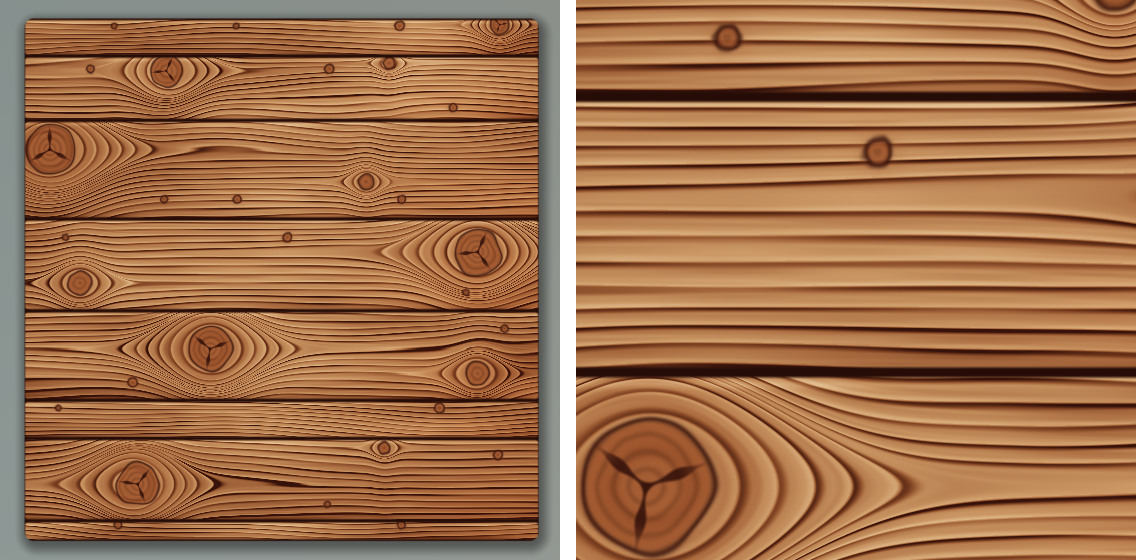
Left: the whole. Right: its middle third, enlarged.
Reproduce this texture procedurally as a WebGL 1 fragment shader.

```glsl
precision highp float;
// A board of eight horizontal wooden planks of uneven height on a grey ground.
// Grain is a banded height field that each knot bends into an eye of rings;
// knots, cracks and small pegs are then painted over the grain.

uniform vec2 u_resolution;

// Bottom edge of planks 0-3 and 4-7, then the extent of the board.
#define PLANKS_LO vec4(0.034, 0.070, 0.217, 0.285)
#define PLANKS_HI vec4(0.445, 0.609, 0.785, 0.900)
#define BOARD_TOP 0.967
#define BOARD_LEFT 0.044
#define BOARD_RIGHT 0.962
// Horizontal place of the main and side knot of each plank; -1 means none.
#define KNOT_LO vec4(-1.0, 0.246, -1.0, 0.375)
#define KNOT_HI vec4(0.853, 0.089, 0.297, 0.892)
#define SIDE_LO vec4(-1.0, 0.686, -1.0, 0.853)
#define SIDE_HI vec4(0.143, 0.654, 0.695, -1.0)
#define GRAIN_FREQ 85.0
#define GAP 0.0045
#define PEGS 3

const vec3 GROUND = vec3(0.56, 0.58, 0.56);
const vec3 DARK = vec3(0.21, 0.07, 0.04);
const vec3 BROWN = vec3(0.47, 0.24, 0.12);
const vec3 MID = vec3(0.66, 0.42, 0.25);
const vec3 TAN = vec3(0.79, 0.59, 0.39);
const vec3 LIGHT = vec3(0.89, 0.75, 0.57);
const vec3 HEARTWOOD = vec3(0.63, 0.34, 0.18);

float hash(vec2 p) {
  p = fract(p * vec2(0.1031, 0.1137));
  p += dot(p, p.yx + 33.33);
  return fract((p.x + p.y) * p.x * 7.31);
}

float noise(vec2 p) {
  vec2 i = floor(p), f = fract(p);
  f *= f * (3.0 - 2.0 * f);
  return mix(mix(hash(i), hash(i + vec2(1, 0)), f.x),
             mix(hash(i + vec2(0, 1)), hash(i + vec2(1, 1)), f.x), f.y);
}

// Value of entry i in a list of eight.
float pick(vec4 lo, vec4 hi, float i) {
  vec4 k = vec4(0, 1, 2, 3);
  return dot(lo, vec4(equal(k, vec4(i)))) + dot(hi, vec4(equal(k + 4.0, vec4(i))));
}

float roundBox(vec2 p, vec2 halfSize, float r) {
  vec2 q = abs(p) - halfSize + r;
  return length(max(q, 0.0)) + min(max(q.x, q.y), 0.0) - r;
}

// Grain height: closed rings inside the eye of a knot, parted lines outside.
float bendGrain(vec2 p, vec2 center, float r) {
  vec2 d = p - center;
  float r2 = r * r, x2 = d.x * d.x;
  float s = d.y * d.y - 3.4 * r2 * exp(-x2 / (4.4 * r2));
  float soft = 0.6 * r2 * exp(-x2 / (30.0 * r2)) + 1e-7;
  float m = abs(s) / sqrt(abs(s) + soft);
  return center.y + (s < 0.0 || d.y > 0.0 ? m : -m);
}

vec3 ramp(float v) {
  v = clamp(v, 0.0, 1.0) * 4.0;
  vec3 c = mix(DARK, BROWN, min(v, 1.0));
  c = mix(c, MID, clamp(v - 1.0, 0.0, 1.0));
  c = mix(c, TAN, clamp(v - 2.0, 0.0, 1.0));
  return mix(c, LIGHT, clamp(v - 3.0, 0.0, 1.0));
}

// Ringed disc with a dark rim, and radial cracks when asked for.
vec3 paintKnot(vec3 col, vec2 p, vec2 center, float r, float cracks) {
  vec2 d = p - center;
  float len = length(d) * (0.9 + 0.2 * noise(d / r * 1.5 + center * 90.0));
  float q = len / r, rim = (len - r) / 0.0019;
  float rings = 0.5 + 0.5 * sin(q * r * 650.0 + 2.0 * noise(d / r * 3.0 + 7.0));
  vec3 core = mix(HEARTWOOD, BROWN, 0.65 * rings * rings);
  col = mix(col, MID * vec3(1.02, 0.92, 0.85), 0.4 * exp(-0.35 * q * q));
  col = mix(col, core, 0.85 * (1.0 - smoothstep(0.9, 1.05, q)));
  col = mix(col, DARK, 0.75 * exp(-rim * rim));
  for (int i = 0; i < 3; i++) {
    float a = 2.1 * float(i) + 6.28 * hash(center * 300.0);
    vec2 dir = vec2(cos(a), sin(a));
    float along = dot(d, dir) / r;
    float across = abs(dot(d, vec2(-dir.y, dir.x))) / r + 0.03 * sin(along * 9.0);
    float reach = smoothstep(-0.1, 0.05, along) * (1.0 - smoothstep(0.5, 1.1, along));
    col = mix(col, DARK, cracks * reach * (1.0 - smoothstep(0.02, 0.085, across)));
  }
  return col;
}

void main() {
  vec2 p = gl_FragCoord.xy / u_resolution;
  float px = 1.0 / u_resolution.y;

  // Plank under this point.
  vec4 one = vec4(1.0);
  float id = dot(step(PLANKS_LO, p.yyyy), one) + dot(step(PLANKS_HI, p.yyyy), one);
  id = clamp(id - 1.0, 0.0, 7.0);
  float bottom = pick(PLANKS_LO, PLANKS_HI, id);
  float top = id > 6.5 ? BOARD_TOP : pick(PLANKS_LO, PLANKS_HI, id + 1.0);
  float h = top - bottom;
  float seed = id * 17.0;

  // Knots of this plank.
  float off = abs(id - 3.5);
  vec2 knot = vec2(pick(KNOT_LO, KNOT_HI, id), bottom + h * (0.38 + 0.065 * id));
  vec2 side = vec2(pick(SIDE_LO, SIDE_HI, id), bottom + h * (0.3 + 0.015 * off * off * off * off));
  float knotR = 0.25 * h, sideR = 0.024 / (0.85 + 0.6 * off);

  // Grain lines: sawtooth bands with a groove, uneven along their length.
  float y = bendGrain(p, knot, knotR);
  y = bendGrain(vec2(p.x, y), side, sideR);
  float t = y * GRAIN_FREQ * (h < 0.08 ? 1.4 : 1.0);
  t += 4.0 * noise(vec2(p.x * 2.5 + seed, y * 5.0)) + 1.6 * noise(vec2(p.x * 5.0 + seed, y * 20.0));
  float f = fract(t), line = floor(t);
  float fall = 1.0 - smoothstep(0.88, 1.0, f);
  float groove = smoothstep(0.58, 0.88, f) * fall;
  float depth = 0.2 + 0.8 * noise(vec2(p.x * 7.0 + seed, line * 3.0)) + 0.4 * step(0.88, hash(vec2(line, seed + 5.0)));
  float fiber = noise(vec2(p.x * 14.0 + seed, y * 420.0));
  float tone = noise(vec2(p.x * 4.0 + seed, y * 14.0 + 3.0));
  float v = 0.74 - 0.24 * f * fall - 0.6 * groove * depth + 0.14 * (fiber - 0.5) + 0.3 * (tone - 0.5);
  v += 0.09 * (1.0 - smoothstep(0.05, 0.25, f)) + 0.08 * (hash(vec2(id, 4.0)) - 0.5);

  // Plank shading: lit upper edge, dark lower edge and ends.
  float rise = (top - p.y - 0.007) / 0.003;
  v += 0.16 * exp(-rise * rise) - 0.3 * exp(-(p.y - bottom) / 0.008);
  v -= 0.14 * smoothstep(0.3, 0.6, abs(p.x - 0.46)) + 0.06 * (1.0 - p.y);
  vec3 col = ramp(v);
  col *= mix(vec3(1.0), vec3(1.02, 0.93, 0.86), smoothstep(0.5, 1.0, p.x) * (1.0 - (p.y - bottom) / h));
  col = paintKnot(col, p, knot, knotR, 0.9);
  col = paintKnot(col, p, side, sideR, 0.0);

  // Small pegs scattered near the plank edges.
  for (int i = 0; i < PEGS; i++) {
    vec2 key = vec2(id * 7.0 + 3.0, float(i) * 13.0 + 2.0);
    float x = mix(BOARD_LEFT, BOARD_RIGHT, (float(i) + 0.15 + 0.7 * hash(key)) / float(PEGS));
    float up = hash(key + 31.0) > 0.5 ? 0.8 : 0.2;
    float r = mix(0.0045, 0.0085, hash(key + 57.0));
    if (hash(key + 83.0) > 0.15) col = paintKnot(col, p, vec2(x, bottom + h * up), r, 0.0);
  }

  // Ground with a soft shadow, then the dark backing, then the plank.
  vec2 mid = vec2(BOARD_LEFT + BOARD_RIGHT, PLANKS_LO.x + BOARD_TOP) * 0.5;
  vec2 size = vec2(BOARD_RIGHT - BOARD_LEFT, BOARD_TOP - PLANKS_LO.x) * 0.5;
  float board = roundBox(p - mid, size, 0.016);
  float shadow = roundBox(p - mid - vec2(0.004, -0.008), size, 0.02);
  vec3 ground = GROUND + vec3(-0.02, 0.0, 0.01) * (1.0 - p.x) + 0.03 * (0.5 - p.y);
  ground *= 1.0 - 0.4 * (1.0 - smoothstep(-0.005, 0.025, shadow));
  float plank = roundBox(p - vec2(mid.x, 0.5 * (bottom + top)), vec2(size.x, 0.5 * (h - GAP)), 0.006);
  col = mix(col, DARK * 0.7, smoothstep(-0.0015 - px, px, plank));
  gl_FragColor = vec4(mix(col, ground, smoothstep(-px, px, board)), 1.0);
}
```
